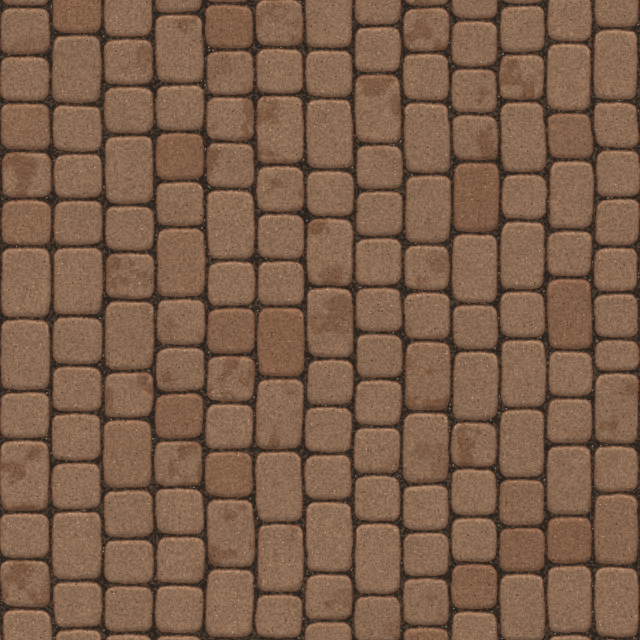
Write a WebGL 2 fragment shader that draws this texture.

```glsl
#version 300 es
precision highp float;

uniform vec2 u_resolution;
out vec4 fragColor;

float hash(vec2 p) {
    vec3 q = fract(p.xyx * 0.1031);
    q += dot(q, q.yzx + 33.33);
    return fract((q.x + q.y) * q.z);
}

float noise(vec2 p) {
    vec2 i = floor(p), f = fract(p);
    f = f * f * (3.0 - 2.0 * f);
    return mix(mix(hash(i), hash(i + vec2(1, 0)), f.x),
               mix(hash(i + vec2(0, 1)), hash(i + vec2(1, 1)), f.x), f.y);
}

float fbm(vec2 p) {
    float sum = 0.0, amplitude = 0.5;
    for (int i = 0; i < 5; i++) {
        sum += amplitude * noise(p);
        p = p * 2.03 + 17.7;
        amplitude *= 0.5;
    }
    return sum;
}

float roundedBox(vec2 p, vec2 halfSize, float radius) {
    vec2 q = abs(p) - halfSize + radius;
    return length(max(q, 0.0)) + min(max(q.x, q.y), 0.0) - radius;
}

// Round specks, at most one in each grid cell
float specks(vec2 p, float share) {
    vec2 cell = floor(p);
    vec2 center = 0.35 + 0.3 * vec2(hash(cell + 3.0), hash(cell + 57.0));
    return step(hash(cell + 11.0), share) * smoothstep(0.35, 0.1, length(fract(p) - center));
}

// Thirteen columns that narrow slightly to the right
float columnEdge(float c) { return c * (0.0815 - 0.00035 * c); }
float columnAt(float x) {
    return (0.0815 - sqrt(0.00664225 - 0.0014 * x)) / 0.0007;
}

// Mostly near-square stones, a third long ones, a few short ones
float stoneHeight(vec2 id) {
    float pick = hash(id + 41.0);
    float base = pick < 0.33 ? 0.111 : pick > 0.97 ? 0.050 : 0.0745;
    return base + 0.006 * (hash(id + 83.0) - 0.5);
}

void main() {
    vec2 uv = gl_FragCoord.xy / u_resolution;
    float pixel = 1.0 / min(u_resolution.x, u_resolution.y);

    // Uneven laying: columns sway, outlines wobble
    vec2 laid = uv;
    laid.x += 0.006 * (noise(vec2(uv.x * 3.0, uv.y * 7.0)) - 0.5);
    laid += 0.0018 * (vec2(noise(uv * 60.0), noise(uv * 60.0 + 50.0)) - 0.5);
    float column = floor(columnAt(laid.x));

    // Walk up the column to the stone under this point
    float bottom = -0.11 * hash(vec2(column, 7.0));
    vec2 id = vec2(column, 0.0);
    float height = stoneHeight(id);
    for (int i = 0; i < 24; i++) {
        if (laid.y < bottom + height) break;
        bottom += height;
        id.y += 1.0;
        height = stoneHeight(id);
    }

    // Pillow-shaped stone
    float left = columnEdge(column), right = columnEdge(column + 1.0);
    vec2 cell = 0.5 * vec2(right - left, height);
    vec2 p = laid - vec2(left, bottom) - cell;
    p.y += p.x * 0.04 * (hash(id + 5.0) - 0.5);
    vec2 across = p / cell;
    vec2 halfSize = cell - 0.0013 - 0.0026 * across.yx * across.yx;
    float d = roundedBox(p, halfSize, 0.011);
    float rough = d + 0.0014 * (noise(uv * 260.0) - 0.5);

    // Gritty joint
    float grit = noise(uv * 350.0);
    vec3 joint = mix(vec3(0.16, 0.13, 0.11), vec3(0.36, 0.29, 0.23), grit * grit);
    joint = mix(joint, vec3(0.50, 0.44, 0.37), specks(uv * 170.0, 0.05));

    // Stone body, a few slightly redder
    float redness = smoothstep(0.80, 1.0, hash(id + 19.0));
    vec3 stone = mix(vec3(0.545, 0.422, 0.332), vec3(0.505, 0.365, 0.275), redness);
    stone *= 0.985 + 0.03 * hash(id + 29.0);
    stone *= 0.97 + 0.06 * fbm(uv * 28.0);

    // Blotchy damp stains on some stones
    float stained = smoothstep(0.62, 0.9, hash(id + 61.0));
    float blotch = smoothstep(0.50, 0.66, fbm(uv * 34.0 + id * 3.7));
    stone = mix(stone, vec3(0.43, 0.29, 0.205), 0.6 * stained * blotch);

    // Fine grain with pale and dark specks
    stone *= 0.86 + 0.28 * noise(uv * 480.0);
    stone += 0.15 * specks(uv * 200.0 + 31.0, 0.025);
    stone *= 1.0 - 0.28 * specks(uv * 180.0 + 71.0, 0.035);

    // Worn bevel: lit above, shaded below
    float bevel = smoothstep(-0.010, -0.003, d);
    stone *= 1.0 + bevel * (0.24 * smoothstep(0.4, 0.95, across.y)
                          - 0.20 * smoothstep(0.4, 0.95, -across.y)
                          - 0.05 * smoothstep(0.5, 1.0, abs(across.x)));

    // Thin reddish rim that darkens into the joint
    float rim = smoothstep(-0.0040, -0.0012, rough);
    stone = mix(stone, vec3(0.41, 0.27, 0.195), 0.75 * rim);
    stone *= 1.0 - 0.3 * smoothstep(-0.0014, 0.0, rough);

    float cover = 1.0 - smoothstep(-pixel, pixel, rough);
    fragColor = vec4(mix(joint, stone, cover), 1.0);
}
```
